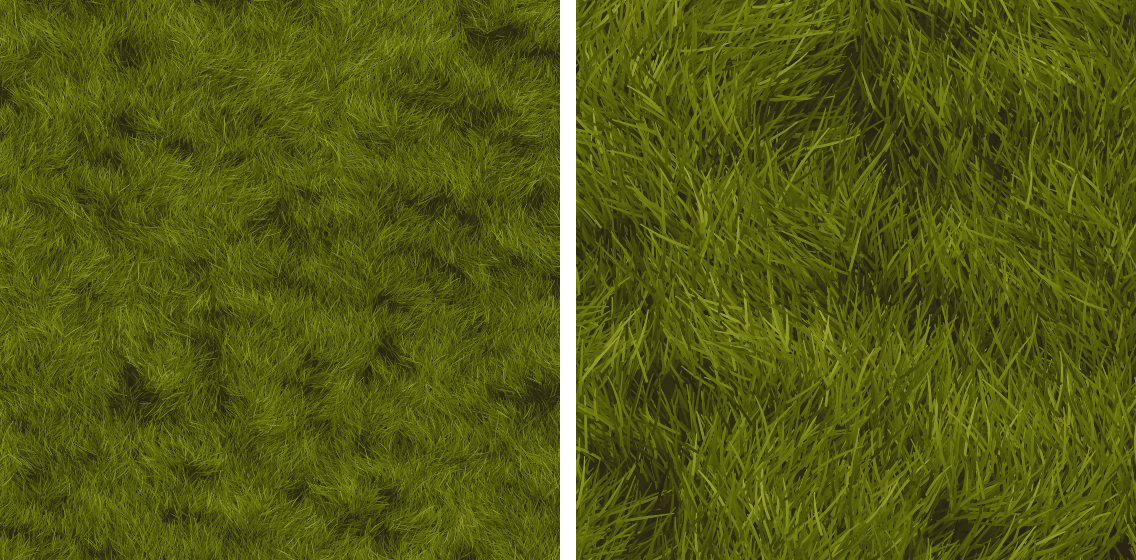
Left, the full canvas; right, a detail of the centre.
Write a Shadertoy shader that draws this texture.

```glsl
// Dense mossy grass: fine leaning blades in soft tufts with dark gaps between them.

const int LAYERS = 26;
const float CELL = 0.0195;
const float BLADE_WIDTH = 0.00082;

const vec3 SOIL = vec3(0.155, 0.135, 0.078);
const vec3 GRASS = vec3(0.305, 0.338, 0.033);
const vec3 SUNLIT = vec3(0.46, 0.50, 0.065);
const vec3 GLINT = vec3(0.62, 0.65, 0.23);

vec3 hash3(vec3 p) {
    p = fract(p * vec3(0.1031, 0.1030, 0.0973));
    p += dot(p, p.yxz + 33.33);
    return fract((p.xxy + p.yxx) * p.zyx);
}

float valueNoise(vec2 p, float seed) {
    vec2 cell = floor(p);
    vec2 f = p - cell;
    f = f * f * (3.0 - 2.0 * f);
    float a = hash3(vec3(cell, seed)).x;
    float b = hash3(vec3(cell + vec2(1, 0), seed)).x;
    float c = hash3(vec3(cell + vec2(0, 1), seed)).x;
    float d = hash3(vec3(cell + vec2(1, 1), seed)).x;
    return mix(mix(a, b, f.x), mix(c, d, f.x), f.y);
}

// Tuft height, stretched sideways and cut by narrow crevices
float tuftHeight(vec2 p) {
    p.y += 0.2 * p.x;
    float tufts = 0.52 * valueNoise(p * vec2(13.0, 24.0), 71.0)
                + 0.48 * valueNoise(p * vec2(29.0, 52.0), 72.0);
    float ridge = abs(valueNoise(p * vec2(11.0, 27.0), 75.0) - 0.5);
    return tufts + 0.03 - 0.17 * (1.0 - smoothstep(0.0, 0.10, ridge));
}

// Blade angle from the vertical, shared by neighbouring blades
float tuftLean(vec2 p) {
    return 0.12 + 2.5 * (valueNoise(p * vec2(19.0, 17.0), 73.0) - 0.5);
}

vec3 grassRamp(float shade) {
    vec3 color = mix(SOIL, GRASS, clamp(shade * 2.0, 0.0, 1.0));
    color = mix(color, SUNLIT, clamp(shade * 2.0 - 1.0, 0.0, 1.0));
    return mix(color, GLINT, clamp(shade * 2.0 - 2.0, 0.0, 1.0));
}

// Coverage of a curved, tapering blade; q.y runs from -1 at the root to 1 at the tip
float bladeMask(vec2 q, float halfLength, float bend, float pixel) {
    float side = abs(q.x - bend * (q.y * q.y - 0.33)) * halfLength;
    float width = BLADE_WIDTH * mix(1.0, 0.45, smoothstep(-0.2, 1.0, q.y));
    float body = clamp(1.2 * (width - side) / pixel + 0.5, 0.0, 1.0);
    float ends = clamp((1.0 - abs(q.y)) * halfLength / pixel, 0.0, 1.0);
    return body * ends;
}

// Paints the blade of one grid cell over the colour below it
vec3 paintBlade(vec3 below, vec2 p, vec2 cell, float layer, float depth, float pixel) {
    vec3 place = hash3(vec3(cell, layer + 1.0));
    vec2 center = (cell + place.xy) * CELL;
    float halfLength = CELL * mix(0.5, 0.98, place.z);
    vec2 offset = p - center;
    if (dot(offset, offset) > halfLength * halfLength * 1.1) return below;

    vec3 look = hash3(vec3(cell + 91.0, layer + 37.0));
    float angle = tuftLean(center) + 1.4 * (look.x - 0.5);
    vec2 dir = vec2(sin(angle), cos(angle));
    vec2 q = vec2(dot(offset, vec2(dir.y, -dir.x)), dot(offset, dir)) / halfLength;
    float mask = bladeMask(q, halfLength, 0.3 * (look.y - 0.5), pixel);
    if (mask <= 0.0) return below;

    // Upper layers grow only on the raised tufts
    float height = tuftHeight(center - dir * halfLength);
    if (depth > 0.10 + smoothstep(0.08, 0.45, height)) return below;

    float shade = 0.40 + 0.66 * (height - 0.5) + 0.29 * depth
                + 0.66 * (look.z - 0.5) + 0.16 * q.y
                + 0.34 * pow(look.z, 14.0);
    return mix(below, grassRamp(shade), mask);
}

void mainImage(out vec4 fragColor, in vec2 fragCoord) {
    vec2 p = fragCoord / iResolution.y;
    float pixel = 1.0 / iResolution.y;

    // Shaded ground
    vec3 color = grassRamp(0.15 * valueNoise(p * 90.0, 74.0));

    // Blades, from the deepest layer to the top
    vec2 home = floor(p / CELL);
    for (int i = 0; i < LAYERS; i++) {
        float layer = float(i);
        float depth = layer / float(LAYERS - 1);
        for (int y = 1; y >= -1; y--) {
            for (int x = -1; x <= 1; x++) {
                vec2 cell = home + vec2(x, y);
                color = paintBlade(color, p, cell, layer, depth, pixel);
            }
        }
    }
    fragColor = vec4(color, 1.0);
}
```
